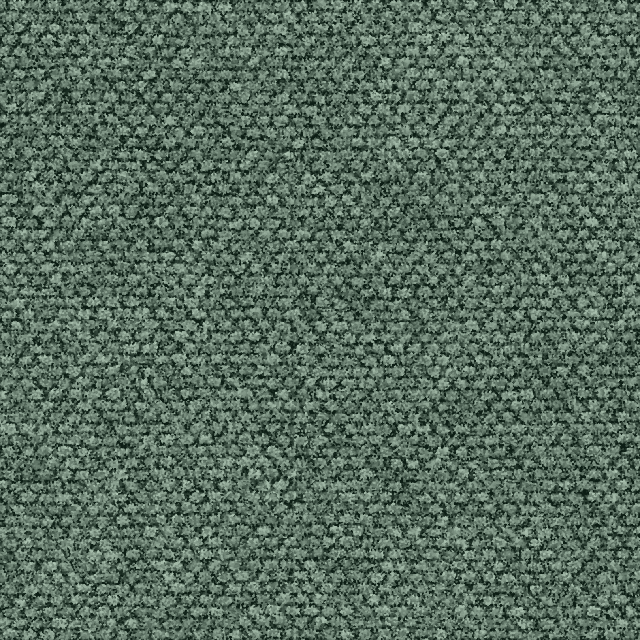
Give the GLSL for this texture, as a WebGL 2 fragment shader.

```glsl
#version 300 es
precision highp float;

uniform vec2 u_resolution;
out vec4 fragColor;

const vec2 REPEATS = vec2(34.0, 56.0);      // stitches across, rows up
const vec2 STITCH_HALF = vec2(0.56, 0.40);  // half size, in row heights
const float CORNER = 0.33;
const float EDGE_SOFTNESS = 0.15;
const float EDGE_FRAY = 0.24;
const float SIZE_JITTER = 0.16;
const float SHIFT_JITTER = 0.16;
const float ROW_WAVE = 0.13;
const float GRAIN_CELLS = 340.0;
const float GRAIN_SHARPNESS = 8.0;
const float GAP_GRAIN = 0.95;
const float STITCH_GRAIN = 0.58;
const float GAP_TONE = 0.26;
const float CROSS_THREAD_TONE = 0.06;
const float STITCH_TONE = 0.655;
const float STITCH_VARIATION = 0.20;
const float ROUNDING_SHADE = 0.07;
const float PATCH_AMOUNT = 0.035;
const vec3 SHADOW_GREEN = vec3(0.09, 0.16, 0.12);
const vec3 LIGHT_GREEN = vec3(0.64, 0.73, 0.66);

vec3 hash3(vec2 cell) {
    vec3 q = fract(cell.xyx * vec3(0.1031, 0.1030, 0.0973));
    q += dot(q, q.yxz + 33.33);
    return fract((q.xxy + q.yzz) * q.zyx);
}

float roundedBox(vec2 p, vec2 halfSize, float radius) {
    vec2 d = abs(p) - halfSize + radius;
    return length(max(d, 0.0)) + min(max(d.x, d.y), 0.0) - radius;
}

// Cellular noise: random tones blended around scattered points, -0.5 to 0.5
float fibreGrain(vec2 p) {
    vec2 base = floor(p);
    float tone = 0.0;
    float total = 0.0;
    for (int y = -1; y <= 1; y++) {
        for (int x = -1; x <= 1; x++) {
            vec2 cell = base + vec2(x, y);
            vec3 rnd = hash3(cell + 17.0);
            vec2 d = cell + rnd.xy - p;
            float weight = exp(-GRAIN_SHARPNESS * dot(d, d));
            tone += weight * rnd.z;
            total += weight;
        }
    }
    return tone / max(total, 1e-6) - 0.5;
}

// Layered sines for slow drift of rows and tone
float slowWave(vec2 p) {
    return 0.5 * sin(9.0 * p.x + 5.0 * p.y)
         + 0.3 * sin(23.0 * p.x - 14.0 * p.y + 1.7)
         + 0.2 * sin(41.0 * p.x + 31.0 * p.y + 4.1);
}

float weaveTone(vec2 uv, float grain) {
    // Staggered rows of stitches
    vec2 grid = uv * REPEATS;
    grid += ROW_WAVE * vec2(slowWave(uv.yx + 3.0), slowWave(uv));
    float row = floor(grid.y);
    grid.x += 0.5 * mod(row, 2.0);
    vec2 cell = floor(grid);
    vec2 local = (fract(grid) - 0.5) * vec2(REPEATS.y / REPEATS.x, 1.0);

    // Each stitch differs in size, place and tone
    vec3 rnd = hash3(cell + 101.0) - 0.5;
    vec3 rnd2 = hash3(cell + 211.0) - 0.5;
    vec2 halfSize = STITCH_HALF + SIZE_JITTER * rnd.xy * vec2(1.0, 0.5);
    vec2 p = local - SHIFT_JITTER * rnd2.xy * vec2(1.0, 0.7);
    p.y += 0.2 * rnd2.z * p.x;
    float dist = roundedBox(p, halfSize, CORNER) - EDGE_FRAY * grain;
    float cover = 1.0 - smoothstep(-EDGE_SOFTNESS, EDGE_SOFTNESS, dist);

    // Coarse dark gap, dim cross thread and smoother lit stitch
    float crossThread = 1.0 - smoothstep(0.15, 0.42, abs(local.y));
    float gap = GAP_TONE + CROSS_THREAD_TONE * crossThread + GAP_GRAIN * grain;
    float stitch = STITCH_TONE + STITCH_VARIATION * rnd.z + STITCH_GRAIN * grain;
    stitch += ROUNDING_SHADE * p.y / halfSize.y;
    return mix(gap, stitch, cover);
}

void main() {
    vec2 uv = gl_FragCoord.xy / u_resolution;
    float grain = fibreGrain(uv * GRAIN_CELLS);
    float tone = weaveTone(uv, grain);
    tone += PATCH_AMOUNT * slowWave(uv.yx * 0.7 + 1.3);
    tone = clamp(tone, -0.08, 1.12);
    fragColor = vec4(mix(SHADOW_GREEN, LIGHT_GREEN, tone), 1.0);
}
```
